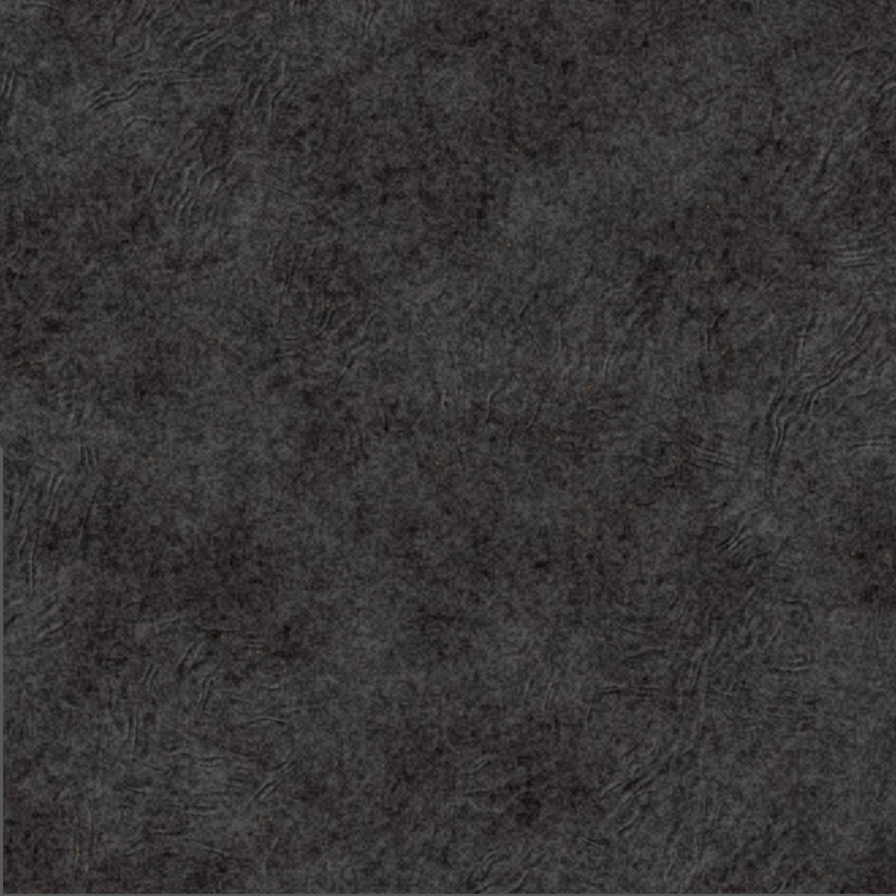
Write a WebGL 2 fragment shader that draws this texture.

```glsl
#version 300 es
precision highp float;
// Dark weathered stone with crumbly brown stains, fine grain and pressed fibre ridges.

uniform vec2 u_resolution;
out vec4 fragColor;

const vec3 WARM_TINT = vec3(0.006, 0.0, -0.001);
const vec3 STAIN_SHIFT = vec3(-0.036, -0.048, -0.051);
const vec3 RIM_COLOR = vec3(0.34, 0.35, 0.34);

float hash(vec2 p) {
  vec3 q = fract(p.xyx * 0.1031);
  q += dot(q, q.yzx + 33.33);
  return fract((q.x + q.y) * q.z);
}

vec2 hash2(vec2 p) {
  return vec2(hash(p + 17.0), hash(p + 71.0));
}

mat2 rotation(float angle) {
  float c = cos(angle), s = sin(angle);
  return mat2(c, s, -s, c);
}

float noise(vec2 p) {
  vec2 cell = floor(p), f = fract(p);
  f = f * f * (3.0 - 2.0 * f);
  float low = mix(hash(cell), hash(cell + vec2(1, 0)), f.x);
  float high = mix(hash(cell + vec2(0, 1)), hash(cell + vec2(1, 1)), f.x);
  return mix(low, high, f.y);
}

// Sum of rotated octaves, about 0 to 1
float fbm(vec2 p, int octaves, float gain) {
  float sum = 0.0, weight = 1.0, total = 0.0;
  for (int i = 0; i < octaves; i++) {
    sum += weight * noise(p);
    total += weight;
    weight *= gain;
    p = rotation(0.6) * p * 2.03 + vec2(31.7, 67.3);
  }
  return sum / total;
}

// Stretched ridges whose direction changes from patch to patch
float ridgeHeight(vec2 p) {
  vec2 grid = p * 11.0, cell = floor(grid);
  float height = 0.0, total = 0.0001;
  for (int y = -1; y <= 1; y++) {
    for (int x = -1; x <= 1; x++) {
      vec2 id = cell + vec2(x, y);
      vec2 offset = grid - id - hash2(id);
      float weight = exp(-9.0 * dot(offset, offset));
      vec2 along = rotation(6.2832 * hash(id + 5.0)) * offset;
      along.y += 0.2 * along.x * along.x + 0.12 * noise(along * 4.0 + 90.0);
      float n = noise(along * vec2(2.4, 11.0) + 40.0 * hash2(id + 9.0) + 60.0);
      height += weight * (1.0 - abs(2.0 * n - 1.0));
      total += weight;
    }
  }
  return height / total;
}

// Relief lit from the upper left
float emboss(vec2 p) {
  vec2 stepToLight = vec2(-0.0011, 0.0013);
  return ridgeHeight(p - stepToLight) - ridgeHeight(p + stepToLight);
}

// Rare bright mineral dots: x is coverage, y picks the hue
vec2 mineralDot(vec2 p, float density) {
  vec2 grid = p * 75.0, id = floor(grid);
  vec2 center = 0.25 + 0.5 * hash2(id);
  float present = step(1.0 - density, hash(id + 3.0));
  float dotMask = 1.0 - smoothstep(0.06, 0.22, length(fract(grid) - center));
  return vec2(present * dotMask, hash(id + 29.0));
}

void main() {
  float size = min(u_resolution.x, u_resolution.y);
  vec2 uv = gl_FragCoord.xy / size;
  vec2 p = uv + 2.0;
  float pixel = 1.0 / size;

  // Broad mottling and crumbly stains
  float broad = fbm(p * 8.0, 3, 0.65);
  float crumbs = fbm(p * 42.0, 4, 0.8);
  float stain = smoothstep(0.51, 0.64, 0.5 * broad + 0.5 * crumbs + 0.03);
  float tone = 0.227 + 0.15 * (crumbs - 0.5) * (1.0 - stain);
  tone += 0.09 * (fbm(p * 17.0 + 50.0, 4, 0.75) - 0.5);

  // Fibre relief, faded in and out over the surface
  float relief = smoothstep(0.25, 0.55, noise(p * 5.0 + 13.0));
  tone += 0.13 * mix(0.3, 1.0, relief) * (1.0 - 0.4 * stain) * clamp(emboss(p), -0.5, 0.5);

  // Fine grain and small dark pits
  tone += 0.105 * (noise(p * 330.0) - 0.5) + 0.08 * (noise(rotation(0.7) * p * 190.0 + 400.0) - 0.5);
  float pits = smoothstep(0.68, 0.88, noise(p * 100.0 + 8.0)) * smoothstep(0.4, 0.62, broad);
  tone -= 0.055 * pits;

  vec3 color = vec3(tone) + WARM_TINT + STAIN_SHIFT * stain;

  // Mineral dots gather right of the middle
  vec2 fromGather = uv - vec2(0.62, 0.6);
  float gather = exp(-14.0 * dot(fromGather, fromGather));
  vec2 mineral = mineralDot(p, 0.002 + 0.022 * gather);
  vec3 mineralColor = mix(vec3(0.42, 0.34, 0.23), vec3(0.24, 0.28, 0.38), step(0.6, mineral.y));
  color = mix(color, mineralColor, 0.7 * mineral.x);

  // Thin pale rim along the bottom and the lower left side
  float leftRim = (1.0 - smoothstep(0.003, 0.003 + pixel, uv.x)) * (1.0 - smoothstep(0.5, 0.5 + pixel, uv.y));
  float bottomRim = 1.0 - smoothstep(0.002, 0.002 + pixel, uv.y);
  color = mix(color, RIM_COLOR, max(leftRim, bottomRim));

  fragColor = vec4(clamp(color, 0.0, 1.0), 1.0);
}
```
